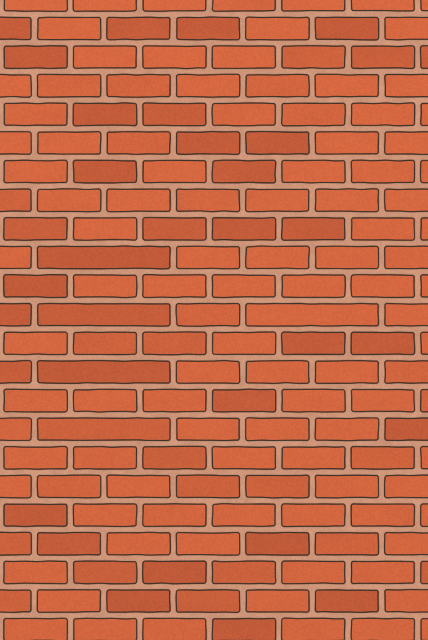
Give the GLSL for this texture, as a WebGL 1 fragment shader.

```glsl
precision highp float;
// Running-bond wall of inked orange bricks with a few double-length stretchers.

uniform vec2 u_resolution;

// Lengths are in courses: one course is a brick plus its bed joint.
const float COURSES = 22.358;      // courses down the canvas
const float FIRST_JOINT = 0.495;   // first bed joint below the top edge
const float PITCH = 2.4265;        // brick spacing along a course
const float ODD_START = 0.03;      // first upright joint, odd courses
const float EVEN_START = 1.2;      // first upright joint, even courses
const float HALF_JOINT = 0.093;
const float CORNER = 0.10;
const float INK_WIDTH = 0.044;
const float FRINGE_WIDTH = 0.05;
const float WOBBLE = 0.016;
const float GRAIN = 0.035;
const float GRAIN_SCALE = 22.0;

const vec3 BRICK_LIGHT = vec3(0.835, 0.405, 0.252);
const vec3 BRICK_DARK = vec3(0.755, 0.355, 0.225);
const vec3 MORTAR = vec3(0.81, 0.585, 0.475);
const vec3 FRINGE = vec3(0.70, 0.55, 0.45);
const vec3 INK = vec3(0.23, 0.19, 0.16);

float hash(vec2 p) {
  vec3 q = fract(p.xyx * 0.1031);
  q += dot(q, q.yzx + 33.33);
  return fract((q.x + q.y) * q.z);
}

float noise(vec2 p) {
  vec2 cell = floor(p);
  vec2 f = fract(p);
  f = f * f * (3.0 - 2.0 * f);
  float low = mix(hash(cell), hash(cell + vec2(1.0, 0.0)), f.x);
  float high = mix(hash(cell + vec2(0.0, 1.0)), hash(cell + 1.0), f.x);
  return mix(low, high, f.y);
}

float roundedBox(vec2 p, vec2 halfSize, float radius) {
  vec2 q = abs(p) - halfSize + radius;
  return length(max(q, 0.0)) + min(max(q.x, q.y), 0.0) - radius;
}

// First column of a double-length brick, or the column itself.
float stretcherStart(float row, float col) {
  float evenRow = 1.0 - mod(row, 2.0);
  float leftPair = evenRow * step(abs(row - 11.0), 3.5) * step(abs(col - 0.5), 0.6);
  float rightPair = step(abs(row - 10.0), 0.5) * step(abs(col - 3.5), 0.6);
  return col - leftPair * step(0.5, col) - rightPair * step(3.5, col);
}

float isStretcher(float row, float col) {
  float start = stretcherStart(row, col);
  return max(step(0.5, col - start),
             step(stretcherStart(row, col + 1.0), start + 0.5));
}

void main() {
  float pixel = COURSES / u_resolution.y;
  vec2 wall = vec2(gl_FragCoord.x, u_resolution.y - gl_FragCoord.y) * pixel;

  // Locate the brick, counting courses from the top.
  float y = wall.y - FIRST_JOINT;
  float row = floor(y);
  float x = wall.x - mix(EVEN_START, ODD_START, mod(row, 2.0));
  float col = floor(x / PITCH);
  float start = stretcherStart(row, col);
  float span = PITCH * (1.0 + isStretcher(row, col));
  vec2 id = vec2(start, row) + 17.0;

  // Rounded brick shape with slightly uneven hand-drawn sides.
  vec2 local = vec2(x - start * PITCH - 0.5 * span, y - row - 0.5);
  vec2 halfSize = vec2(0.5 * span, 0.5) - HALF_JOINT;
  float d = roundedBox(local, halfSize, CORNER);
  d += WOBBLE * (noise(wall * 2.3 + id * 5.0) - 0.5) * 2.0;

  // Brick tone: one shade each, with soft mottling and a faint slope.
  float shade = smoothstep(0.4, 0.97, hash(id * 3.7));
  shade += 0.25 * (noise(wall * vec2(1.0, 2.2) + 40.0) - 0.5);
  shade += 0.12 * (hash(id + 71.0) - 0.5) * local.x;
  vec3 brick = mix(BRICK_LIGHT, BRICK_DARK, clamp(shade, 0.0, 1.0));
  brick *= 1.0 + 0.025 * (0.5 - wall.y / COURSES);

  // Mortar tone: gentle stains and a duller fringe beside each brick.
  vec3 mortar = MORTAR * (0.97 + 0.06 * noise(wall * 3.1));
  mortar = mix(FRINGE, mortar, smoothstep(0.0, FRINGE_WIDTH, d));

  // Fine grain, then the ink outline just inside the brick edge.
  float soft = 0.6 * pixel;
  vec3 color = mix(brick, mortar, smoothstep(-soft, soft, d));
  color *= 1.0 + GRAIN * (noise(wall * GRAIN_SCALE) - 0.5) * 2.0;
  float line = abs(d + 0.5 * INK_WIDTH) - 0.5 * INK_WIDTH;
  float ink = 1.0 - smoothstep(-soft, soft, line);
  ink *= 0.85 + 0.15 * noise(wall * 4.0 + 9.0);
  color = mix(color, INK, ink);

  gl_FragColor = vec4(color, 1.0);
}
```
